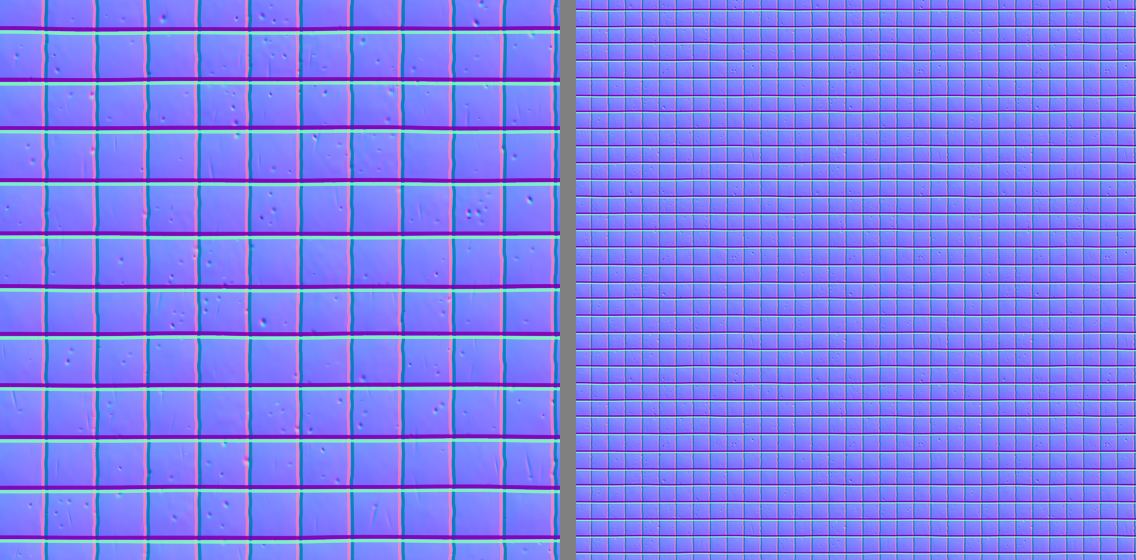
Left, the tile; right, the same tile 3 across and 3 down.
A Shadertoy shader for this texture map:

```glsl
// Tangent-space normal map of square glazed tiles with bevelled joints.
// Joint bevels, a slight doming of each tile and worn relief (waves, pits,
// scratches) are summed as slopes, then encoded as a normal. Everything wraps.

const float TILES = 11.0;                     // repeats across and down
const vec2 JOINT_ORIGIN = vec2(0.880, 0.401); // first joint, in tiles
const float ROW_SHIFT[11] = float[11](0.0, -0.011, -0.023, -0.007, 0.0,
    -0.073, -0.034, 0.011, 0.043, -0.006, -0.010);
const vec2 LOW_BEVEL = vec2(0.062, 0.074);    // left and bottom widths, in tiles
const vec2 HIGH_BEVEL = vec2(0.056, 0.062);   // right and top widths, in tiles
const vec2 LOW_SLOPE = vec2(-2.1, -2.4);
const vec2 HIGH_SLOPE = vec2(1.6, 2.0);
const float BEVEL_SOFTNESS = 0.018;
const vec2 DOME = vec2(0.28, 0.38);           // slope change across one tile
const vec2 JOINT_WOBBLE = vec2(0.025, 0.035);
const float WAVE_HEIGHT = 0.0011;
const float GRAIN_HEIGHT = 0.0005;
const float PIT_CELLS = 44.0;
const float SCRATCH_CELLS = 22.0;
const float SAMPLE_STEP = 0.0014;             // spacing of the slope samples

vec3 hash3(vec2 p) {
    vec3 q = fract(vec3(p.xyx) * vec3(0.1031, 0.1030, 0.0973));
    q += dot(q, q.yxz + 33.33);
    return fract((q.xxy + q.yzz) * q.zyx);
}

// Value noise that repeats after "period" lattice cells
float noise(vec2 p, vec2 period) {
    vec2 i = floor(p), f = p - i;
    f = f * f * f * (f * (f * 6.0 - 15.0) + 10.0);
    vec2 a = mod(i, period), b = mod(i + 1.0, period);
    return mix(mix(hash3(a).x, hash3(vec2(b.x, a.y)).x, f.x),
               mix(hash3(vec2(a.x, b.y)).x, hash3(b).x, f.x), f.y);
}

float wrapNoise(vec2 uv, vec2 cells) { return noise(uv * cells, cells); }

// Scattered dents; "stretch" lengthens them upright, "chance" sets density
float dents(vec2 uv, float cells, vec2 radius, float stretch, float chance) {
    vec2 p = uv * cells, home = floor(p);
    float depth = 0.0;
    for (int y = -1; y <= 1; y++)
    for (int x = -1; x <= 1; x++) {
        vec2 cell = home + vec2(x, y);
        vec2 id = mod(cell, cells);
        vec3 place = hash3(id + 71.0 * stretch);
        vec3 kind = hash3(id + 190.0 + 37.0 * stretch);
        vec2 d = p - cell - 0.15 - 0.7 * place.xy;
        d.x += (kind.z - 0.5) * 0.5 * d.y;
        d.y /= stretch * (0.7 + 0.6 * kind.y);
        float r = mix(radius.x, radius.y, kind.x);
        float strength = mix(0.25, 1.3, kind.y * kind.y * kind.y);
        depth += step(place.z, chance) * strength * r * exp(-dot(d, d) / (r * r));
    }
    return depth / cells;
}

// Worn surface height, in canvas units
float relief(vec2 uv, float wear) {
    float h = WAVE_HEIGHT * wrapNoise(uv, vec2(31.0, 23.0));
    h += GRAIN_HEIGHT * (0.5 + wear) * wrapNoise(uv, vec2(89.0, 67.0));
    h -= dents(uv, PIT_CELLS, vec2(0.09, 0.19), 1.0, 0.08 + 0.3 * wear);
    h -= 0.45 * dents(uv, SCRATCH_CELLS, vec2(0.035, 0.07), 5.0, 0.3);
    return h;
}

// Bevel strength from the distance to a joint's centre line
vec2 bevel(vec2 d, vec2 width, float pixel) {
    float soft = max(BEVEL_SOFTNESS, 0.7 * pixel);
    return smoothstep(vec2(0.0), vec2(max(0.014, pixel)), d)
         * (1.0 - smoothstep(width - soft, width + soft, d));
}

float rowJoint(float row) {
    return row + ROW_SHIFT[int(mod(row, TILES))];
}

void mainImage(out vec4 fragColor, in vec2 fragCoord) {
    vec2 uv = fragCoord / iResolution.xy;
    float pixel = TILES / min(iResolution.x, iResolution.y);

    // Tile layout: uneven rows and slightly wavering joints
    vec2 p = uv * TILES - JOINT_ORIGIN;
    p.x += JOINT_WOBBLE.x * (wrapNoise(uv, vec2(11.0, 58.0)) - 0.5);
    p.y += JOINT_WOBBLE.y * (wrapNoise(uv, vec2(6.0, 11.0)) - 0.5);
    float row = floor(p.y);
    if (p.y < rowJoint(row)) row -= 1.0;
    else if (p.y >= rowJoint(row + 1.0)) row += 1.0;
    vec2 low = vec2(floor(p.x), rowJoint(row));
    vec2 high = vec2(low.x + 1.0, rowJoint(row + 1.0));

    // Domed face and worn relief
    vec2 slope = DOME * ((p - low) / (high - low) - 0.5);
    float wear = smoothstep(0.45, 0.95, wrapNoise(uv + 0.37, vec2(13.0)));
    vec2 e = vec2(SAMPLE_STEP, 0.0);
    float h = relief(uv, wear);
    slope -= (vec2(relief(uv + e.xy, wear), relief(uv + e.yx, wear)) - h) / SAMPLE_STEP;

    // Bevels; the horizontal joints run across the vertical ones
    vec2 lowEdge = bevel(p - low, LOW_BEVEL, pixel);
    vec2 highEdge = bevel(high - p, HIGH_BEVEL, pixel);
    vec2 joint = LOW_SLOPE * lowEdge + HIGH_SLOPE * highEdge;
    joint.x *= 1.0 - 0.9 * max(lowEdge.y, highEdge.y);
    slope = slope * (1.0 - 0.6 * max(lowEdge.y, highEdge.y)) + joint;

    vec3 normal = normalize(vec3(slope, 1.0));
    fragColor = vec4(0.5 + 0.5 * normal, 1.0);
}
```
